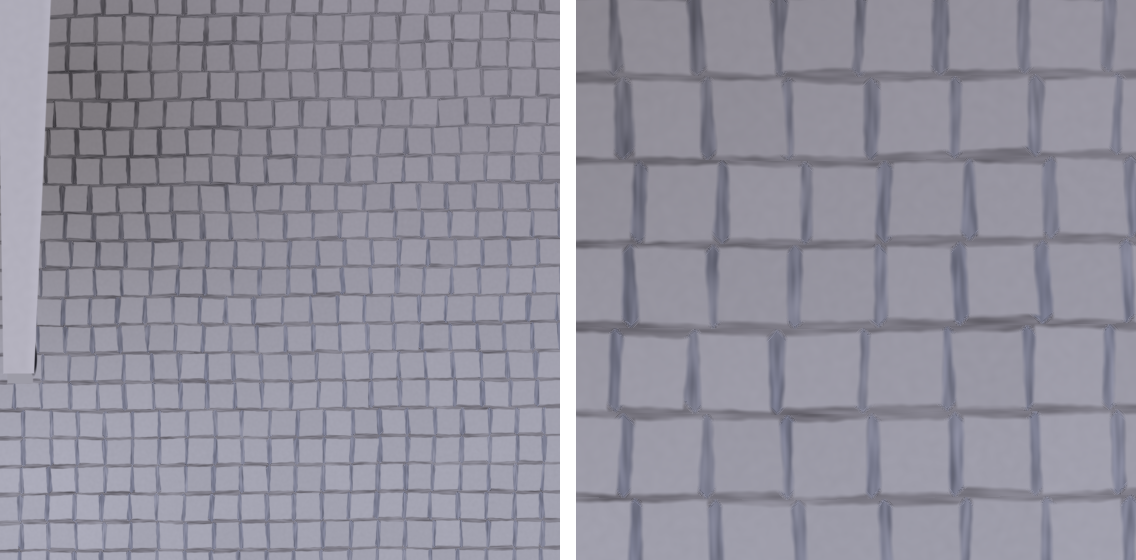
Left, the full canvas; right, a detail of the centre.
This texture is drawn by a WebGL 1 fragment shader. Its source:

```glsl
precision highp float;
uniform vec2 u_resolution;

const vec2 TILE_COUNT = vec2(20.4, 19.9);
const vec3 TILE_UPPER = vec3(0.580, 0.567, 0.612);
const vec3 TILE_LOWER = vec3(0.640, 0.640, 0.695);
const vec3 JOINT_BLUE = vec3(0.470, 0.480, 0.560);
const vec3 JOINT_GREY = vec3(0.435, 0.425, 0.465);
const vec3 JOINT_DARK = vec3(0.235, 0.225, 0.240);
const vec3 POST_COLOR = vec3(0.705, 0.697, 0.748);

vec2 hash2(vec2 p) {
  p = vec2(dot(p, vec2(127.1, 311.7)), dot(p, vec2(269.5, 183.3)));
  return fract(sin(p) * 43758.55);
}

float gradientCorner(vec2 cell, vec2 corner, vec2 f) {
  return dot(hash2(cell + corner) * 2.0 - 1.0, f - corner);
}

float gradientNoise(vec2 p) {
  vec2 i = floor(p);
  vec2 f = fract(p);
  vec2 u = f * f * f * (f * (f * 6.0 - 15.0) + 10.0);
  float low = mix(gradientCorner(i, vec2(0, 0), f), gradientCorner(i, vec2(1, 0), f), u.x);
  float high = mix(gradientCorner(i, vec2(0, 1), f), gradientCorner(i, vec2(1, 1), f), u.x);
  return mix(low, high, u.y);
}

float boxDistance(vec2 p, vec2 halfSize) {
  vec2 d = abs(p) - halfSize;
  return length(max(d, 0.0)) + min(max(d.x, d.y), 0.0);
}

float coverage(float dist, float softness) {
  return 1.0 - smoothstep(-softness, softness, dist);
}

// Rows slide sideways independently and waver slightly
vec2 tileCoordinates(vec2 uv) {
  vec2 g = uv * TILE_COUNT;
  g.y += 0.10 * gradientNoise(uv * 5.0) - 0.16 * uv.x - 0.30;
  float row = floor(g.y);
  g.x += 0.75 * hash2(vec2(row, 7.0)).x + 0.12 * gradientNoise(vec2(g.x * 0.4, row));
  return g;
}

// Signed distance to one hand-cut, slightly skewed tile
float tileDistance(vec2 g, vec2 id) {
  vec2 shift = hash2(id) - 0.5;
  vec2 skew = hash2(id + 31.0) - 0.5;
  vec2 size = hash2(id + 67.0) - 0.5;
  vec2 p = fract(g) - 0.5 - shift * vec2(0.045, 0.05);
  p += p.yx * skew * vec2(0.17, 0.12);
  p.x *= 1.0 + 0.12 * shift.y * p.y;
  p += 0.025 * vec2(gradientNoise(g * 5.0), gradientNoise(g * 5.0 + 40.0));
  return boxDistance(p, vec2(0.405, 0.420) + size * 0.045) - 0.018;
}

vec3 jointColor(vec2 g, vec2 uv, vec3 tile, float shadow) {
  vec2 edge = abs(fract(g) - 0.5);
  float horizontal = smoothstep(-0.04, 0.04, edge.y - edge.x);
  float streak = gradientNoise(g * mix(vec2(14.0, 2.0), vec2(2.0, 14.0), horizontal));
  float blueness = (1.0 - horizontal) * smoothstep(0.95, 0.45, uv.y);
  vec3 color = mix(JOINT_GREY, JOINT_BLUE, blueness);
  color = mix(color, JOINT_DARK, shadow * 0.9) * (1.0 + 0.28 * streak);
  // Some stretches are filled almost level with the tiles
  float fill = gradientNoise(g * vec2(0.7, 0.8) + 9.0) + 0.5 * streak;
  float strength = mix(0.87, 0.72, horizontal) - 0.55 * fill;
  return mix(tile, color, clamp(strength, 0.2, 1.0));
}

vec3 floorColor(vec2 uv, float pixel) {
  vec2 g = tileCoordinates(uv);
  vec2 id = floor(g);
  vec2 fromShade = (uv - vec2(0.09, 0.80)) / vec2(0.36, 0.33);
  float shadow = exp(-dot(fromShade, fromShade));
  float glow = exp(-18.0 * dot(uv - vec2(0.05, 0.12), uv - vec2(0.05, 0.12)));
  vec3 tile = mix(TILE_UPPER, TILE_LOWER, smoothstep(0.9, 0.1, uv.y));
  tile *= 1.0 - shadow * vec3(0.14, 0.15, 0.18) + 0.045 * glow;
  tile *= 1.0 + 0.035 * (hash2(id + 13.0).x - 0.5);
  tile *= 1.0 + 0.018 * gradientNoise(g * 6.0) + 0.015 * gradientNoise(uv * 190.0);
  float softness = max(pixel * TILE_COUNT.x, 0.032);
  float mask = coverage(tileDistance(g, id), softness);
  return mix(jointColor(g, uv, tile, shadow), tile, mask);
}

// Tapered pale post with a short foot and a dark round fixing
vec3 addPost(vec3 color, vec2 uv, float pixel) {
  float softness = max(pixel, 0.0015);
  float rise = (uv.y - 0.333) / 0.667;
  float right = mix(0.061, 0.091, rise);
  float left = mix(0.006, -0.004, rise);
  float post = max(max(uv.x - right, left - uv.x), 0.333 - uv.y);
  float foot = boxDistance(uv - vec2(0.036, 0.325), vec2(0.023, 0.010));
  float fixing = (length((uv - vec2(0.060, 0.360)) / vec2(0.006, 0.027)) - 1.0) * 0.006;
  color = mix(color, POST_COLOR * 0.87, coverage(foot, softness));
  color = mix(color, vec3(0.12, 0.12, 0.15), coverage(fixing, softness));
  vec3 paint = POST_COLOR * (1.0 + 0.02 * gradientNoise(uv * 60.0) - 0.03 * rise);
  paint *= 1.0 + 0.03 * smoothstep(0.02, 0.0, right - uv.x);
  return mix(color, paint, coverage(post, softness));
}

void main() {
  vec2 uv = gl_FragCoord.xy / u_resolution;
  float pixel = 1.0 / min(u_resolution.x, u_resolution.y);
  vec3 color = addPost(floorColor(uv, pixel), uv, pixel);
  gl_FragColor = vec4(color, 1.0);
}
```
